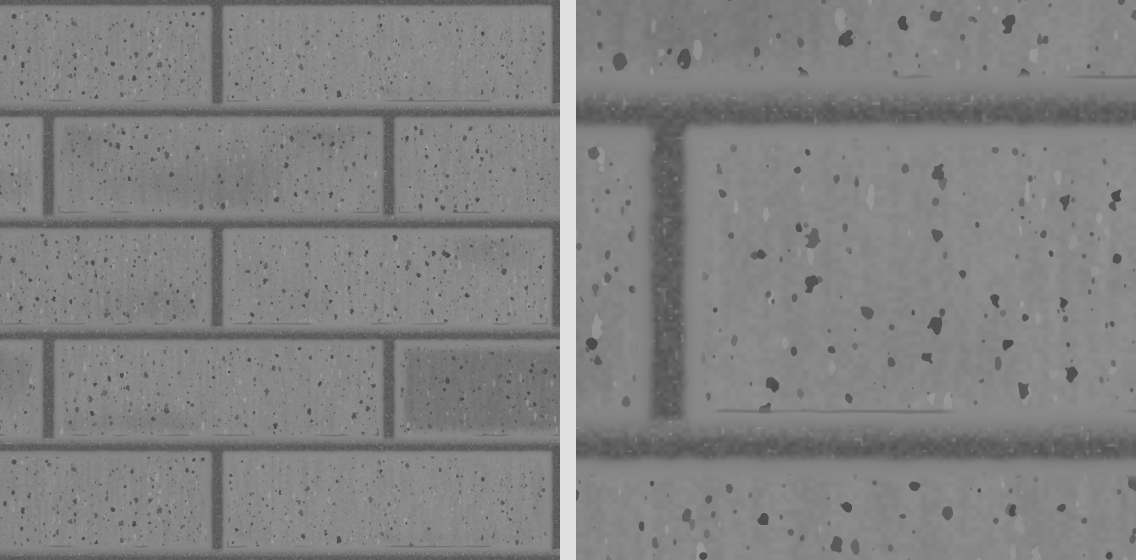
Left: the whole. Right: its middle third, enlarged.
Write a WebGL 2 fragment shader that draws this texture.

```glsl
#version 300 es
precision highp float;
// Grey pitted brickwork in running bond: five courses with soft, sandy joints.
// A rounded box distance shapes each brick; hashed cells scatter pits and
// flecks, and value noise adds streaks, stains and grain.
uniform vec2 u_resolution;
out vec4 fragColor;

const vec2 BRICK = vec2(0.608, 0.199);     // brick pitch, joint included
const float COURSE_BASE = 0.005;           // height of the lowest joint
const vec2 BOND_SHIFT = vec2(0.388, 0.0865); // even and odd courses
const vec2 JOINT_HALF = vec2(0.0100, 0.0098);
const float WEAR_COURSES = 4.0;            // wear repeats after this many
const vec2 STAINED_BRICK = vec2(1.0, 1.0); // column and course of dark brick

const float FACE = 0.532;
const float JOINT_DARK = 0.365;
const float JOINT_LIT = 0.465;
const float PIT = 0.27;
const float FLECK = 0.68;

float hash(vec2 cell, float seed) {
  uvec2 q = uvec2(ivec2(floor(cell)));
  uint h = q.x * 1597334677u ^ q.y * 3812015801u ^ uint(seed) * 2798796415u;
  h = (h ^ (h >> 16)) * 2146121005u;
  h = (h ^ (h >> 15)) * 2221713035u;
  return float((h ^ (h >> 16)) >> 8) / 16777216.0;
}

float noise(vec2 p, float seed) {
  vec2 i = floor(p), f = fract(p);
  f = f * f * (3.0 - 2.0 * f);
  float low = mix(hash(i, seed), hash(i + vec2(1, 0), seed), f.x);
  float high = mix(hash(i + vec2(0, 1), seed), hash(i + vec2(1, 1), seed), f.x);
  return mix(low, high, f.y);
}

float roundBox(vec2 p, vec2 halfSize, float radius) {
  vec2 q = abs(p) - halfSize + radius;
  return length(max(q, 0.0)) + min(max(q.x, q.y), 0.0) - radius;
}

// Coverage of irregular spots, one possible spot per jittered cell.
float spots(vec2 p, float size, float tall, float density, float seed, float px) {
  vec2 g = p / size;
  float cover = 0.0;
  for (int j = -1; j <= 1; j++) {
    for (int i = -1; i <= 1; i++) {
      vec2 cell = floor(g) + vec2(i, j);
      vec2 centre = cell + vec2(hash(cell, seed), hash(cell, seed + 1.0));
      float h = hash(cell, seed + 2.0);
      float radius = size * mix(0.055, 0.18, h * h);
      vec2 d = (g - centre) * size;
      d.y /= mix(1.0, tall, hash(cell, seed + 3.0));
      float ragged = (noise(p * 330.0, seed) - 0.5) * radius * 0.9;
      float spot = 1.0 - smoothstep(-px, px, length(d) - radius + ragged);
      float present = step(hash(cell, seed + 4.0), density);
      cover = max(cover, spot * present * mix(0.5, 1.0, hash(cell, seed + 5.0)));
    }
  }
  return cover;
}

// Brick face: depth is the distance inward from the brick edge.
float faceTone(vec2 p, vec2 id, float depth, float px) {
  float inner = smoothstep(0.007, 0.014, depth);
  float tone = FACE + (hash(id, 11.0) - 0.5) * 0.016;
  tone += (noise(p * vec2(170.0, 22.0), 12.0) - 0.5) * 0.03 * inner;
  tone += (noise(p * 300.0, 13.0) - 0.5) * 0.035 * inner;

  // Cloudy stains, and one brick dark throughout its middle
  float cloud = smoothstep(0.5, 0.95, noise(p * vec2(7.0, 9.0), 14.0));
  float stained = id == STAINED_BRICK ? 1.0 : 0.0;
  float stain = 0.045 * cloud + stained * (0.075 + 0.025 * cloud);
  tone -= stain * smoothstep(0.005, 0.03, depth);

  // Pits gather in loose clusters, with a few pale upright flecks
  float cluster = 0.4 + 0.45 * noise(p * 13.0, 15.0);
  float pits = spots(p, 0.0225, 1.5, cluster, 20.0, px);
  float pores = spots(p, 0.0125, 1.8, cluster * 0.55, 30.0, px);
  float flecks = spots(p, 0.0170, 3.0, cluster * 0.38, 40.0, px);
  tone = mix(tone, FLECK, flecks * inner * 0.5);
  tone = mix(tone, PIT + 0.06, pores * inner * 0.75);
  return mix(tone, PIT, pits * inner * 0.9);
}

// Sandy joint, brighter on the upper half of each horizontal bed.
float jointTone(vec2 p, float bedHeight) {
  float lit = smoothstep(-0.002, 0.008, bedHeight);
  lit *= 1.0 - smoothstep(0.011, 0.018, bedHeight);
  float tone = mix(JOINT_DARK, JOINT_LIT, lit);
  tone += (noise(p * 380.0, 50.0) - 0.5) * 0.07;
  return tone + 0.10 * smoothstep(0.8, 1.0, noise(p * 290.0, 51.0));
}

void main() {
  vec2 uv = gl_FragCoord.xy / u_resolution;
  float px = 0.7 / min(u_resolution.x, u_resolution.y);

  // Course, brick and position within the brick
  float course = floor((uv.y - COURSE_BASE) / BRICK.y);
  float shift = mod(course, 2.0) < 0.5 ? BOND_SHIFT.x : BOND_SHIFT.y;
  vec2 grid = (uv - vec2(shift, COURSE_BASE)) / BRICK;
  vec2 id = vec2(floor(grid.x), mod(course, WEAR_COURSES));
  vec2 local = (fract(grid) - 0.5) * BRICK;
  vec2 wear = vec2(uv.x, (id.y + fract(grid.y)) * BRICK.y);

  float edge = roundBox(local, BRICK * 0.5 - JOINT_HALF, 0.006);
  edge += (noise(wear * 85.0, 60.0) - 0.5) * 0.0018;
  float bedHeight = local.y < 0.0 ? local.y + BRICK.y * 0.5 : local.y - BRICK.y * 0.5;

  // Soft bevel into the joint, shaded just inside the rim
  float face = faceTone(wear, id, -edge, px);
  face -= 0.03 * smoothstep(-0.009, 0.0, edge);
  float tone = mix(face, jointTone(wear, bedHeight), smoothstep(-0.003, 0.004, edge));

  // Broken scuff along the lower edge of the face
  float scuff = 1.0 - smoothstep(0.0, 0.0015 + px, abs(edge + 0.009));
  scuff *= step(local.y, -0.07) * smoothstep(0.5, 0.8, noise(wear * vec2(28.0, 5.0), 61.0));
  tone -= 0.09 * scuff;

  fragColor = vec4(vec3(tone), 1.0);
}
```
